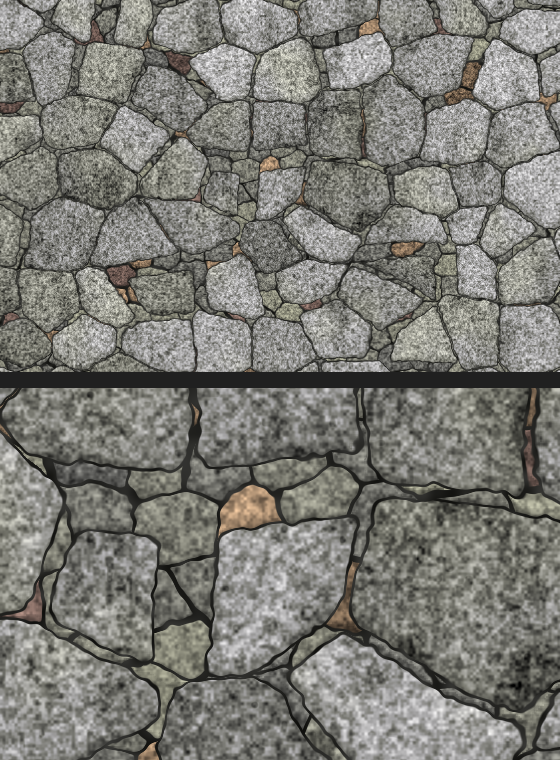
Top, the full canvas; bottom, a detail of the centre.
A WebGL 2 fragment shader for this texture:

```glsl
#version 300 es
precision highp float;
// Dry-laid wall of rough grey granite blocks with small chinking stones in the gaps.

#define BLOCKS vec2(5.9, 6.9)   // blocks per canvas height, across and up
#define PEBBLE_SCALE 2.5        // chinking stones per block
#define JOINT 0.017             // half width of the tightest joint, in blocks
#define GAP_SPREAD 0.20         // extra half width of the widest gaps
#define CORNER 0.09             // rounding of block corners
#define EDGE_ROUGHNESS 0.05
#define GRAIN 0.35
#define STAIN 0.17
#define BLOCK_DARK 0.42
#define BLOCK_LIGHT 0.70

uniform vec2 u_resolution;
out vec4 fragColor;

vec2 hash2(vec2 p) {
    vec3 q = fract(p.xyx * vec3(0.1031, 0.1030, 0.0973));
    q += dot(q, q.yzx + 33.33);
    return fract((q.xx + q.yz) * q.zy);
}

float noise(vec2 p) {
    vec2 i = floor(p), f = fract(p);
    f = f * f * (3.0 - 2.0 * f);
    float low = mix(hash2(i).x, hash2(i + vec2(1, 0)).x, f.x);
    float high = mix(hash2(i + vec2(0, 1)).x, hash2(i + vec2(1, 1)).x, f.x);
    return mix(low, high, f.y);
}

float fbm(vec2 p) {
    float sum = 0.0, amp = 0.5;
    for (int i = 0; i < 4; i++) {
        sum += amp * noise(p);
        p = mat2(1.6, 1.2, -1.2, 1.6) * p + 7.3;
        amp *= 0.5;
    }
    return sum / 0.9375;
}

float smoothMin(float a, float b, float k) {
    float h = max(k - abs(a - b), 0.0) / k;
    return min(a, b) - 0.25 * h * h * k;
}

// Jittered stone centre; alternate rows are shifted like bonded masonry.
vec2 stoneCentre(vec2 cell) {
    float bond = 0.4 * mod(cell.y, 2.0) - 0.2;
    return cell + 0.5 + vec2(bond, 0.0) + vec2(0.72, 0.66) * (hash2(cell) - 0.5);
}

// x: distance inside the stone outline (negative in the gap), yz: stone id.
vec3 stones(vec2 p, float corner, float gap, float spread) {
    vec2 base = floor(p), id = base, nearest = vec2(9.0);
    for (int y = -2; y <= 2; y++)
    for (int x = -2; x <= 2; x++) {
        vec2 cell = base + vec2(x, y);
        vec2 r = stoneCentre(cell) - p;
        if (dot(r, r) < dot(nearest, nearest)) { nearest = r; id = cell; }
    }
    float d = 2.0;
    for (int y = -2; y <= 2; y++)
    for (int x = -2; x <= 2; x++) {
        if (x == 0 && y == 0) continue;
        vec2 cell = id + vec2(x, y);
        vec2 r = stoneCentre(cell) - p;
        float h = hash2(id + cell + 51.0).x;   // shared by both sides of a joint
        float side = dot(0.5 * (r + nearest), normalize(r - nearest));
        d = smoothMin(d, side - gap - spread * h * h * h * h, corner);
    }
    return vec3(d, id);
}

// Light from above catches upper rims, lower rims fall into shade.
float rimLight(float d, float width) {
    vec2 slope = vec2(dFdx(d), dFdy(d));
    float up = -slope.y / max(length(slope), 1e-5);
    float rim = exp(-max(d, 0.0) / width);
    return 1.0 + rim * (0.20 * up - 0.14);
}

void main() {
    vec2 uv = gl_FragCoord.xy / u_resolution.y;
    float pixel = BLOCKS.y / u_resolution.y;

    // Layout, bent at large scale and chipped at small scale.
    vec2 bend = vec2(noise(uv * 3.5), noise(uv * 3.5 + 31.0)) - 0.5;
    vec2 chip = vec2(noise(uv * 36.0), noise(uv * 36.0 + 17.0)) - 0.5;
    chip += 0.6 * (vec2(noise(uv * 110.0), noise(uv * 110.0 + 9.0)) - 0.5);
    vec2 p = uv * BLOCKS + 0.4 * bend + EDGE_ROUGHNESS * chip + 20.0;

    vec3 block = stones(p, CORNER, JOINT, GAP_SPREAD);
    vec3 pebble = stones(p * PEBBLE_SCALE, 0.06, 0.025, 0.05);
    float pebbleD = min(pebble.x / PEBBLE_SCALE, -block.x - JOINT);

    // Surface detail shared by all stones: crystals, pits and hammered facets.
    float grain = GRAIN * (noise(uv * 185.0) - 0.5) + 0.8 * GRAIN * (noise(uv * 370.0) - 0.5);
    grain -= 0.15 * smoothstep(0.68, 0.90, noise(uv * 115.0 + 40.0));
    float trend = 0.05 * (uv.x * u_resolution.y / u_resolution.x + uv.y - 1.0);

    // Blocks: pale or dark granite with weather stains and a little moss.
    vec2 h = hash2(block.yz + 5.0);
    vec2 face = uv + block.yz * 3.7;
    float shade = mix(BLOCK_DARK, BLOCK_LIGHT, sqrt(h.x)) + trend;
    shade += 0.15 * (fbm(face * 9.0) - 0.5);
    shade -= STAIN * smoothstep(0.54, 0.78, fbm(face * vec2(17.0, 10.0) + 3.0));
    shade = (shade + grain) * rimLight(block.x, 0.045);
    float moss = smoothstep(0.45, 0.8, fbm(face * 6.0 + 60.0) + 0.35 * (h.y - 0.5) - 2.5 * trend);
    vec3 tint = mix(vec3(1.0, 1.0, 0.95), vec3(1.0, 0.995, 1.0), smoothstep(0.45, 0.66, shade));
    vec3 blockColor = shade * mix(tint, vec3(0.98, 0.985, 0.87), 0.6 * moss);

    // Chinking stones: grey to olive, some ochre or rust.
    vec2 g = hash2(pebble.yz + 77.0);
    vec3 pebbleTint = mix(vec3(1.0, 1.0, 0.97), vec3(0.99, 0.99, 0.86), g.x);
    pebbleTint = mix(pebbleTint, vec3(1.18, 0.98, 0.78), step(0.84, g.y));
    pebbleTint = mix(pebbleTint, vec3(0.92, 0.75, 0.69), step(0.94, g.y));
    float pebbleShade = (mix(0.40, 0.60, g.x) + 0.8 * grain) * rimLight(pebbleD, 0.025);

    vec3 color = vec3(0.12, 0.12, 0.11) + 0.16 * (noise(uv * 75.0) - 0.4);
    color = mix(color, pebbleShade * pebbleTint, smoothstep(-0.7, 0.7, pebbleD / pixel));
    color = mix(color, blockColor, smoothstep(-0.7, 0.7, block.x / pixel));
    fragColor = vec4(clamp(color, 0.0, 1.0), 1.0);
}
```
